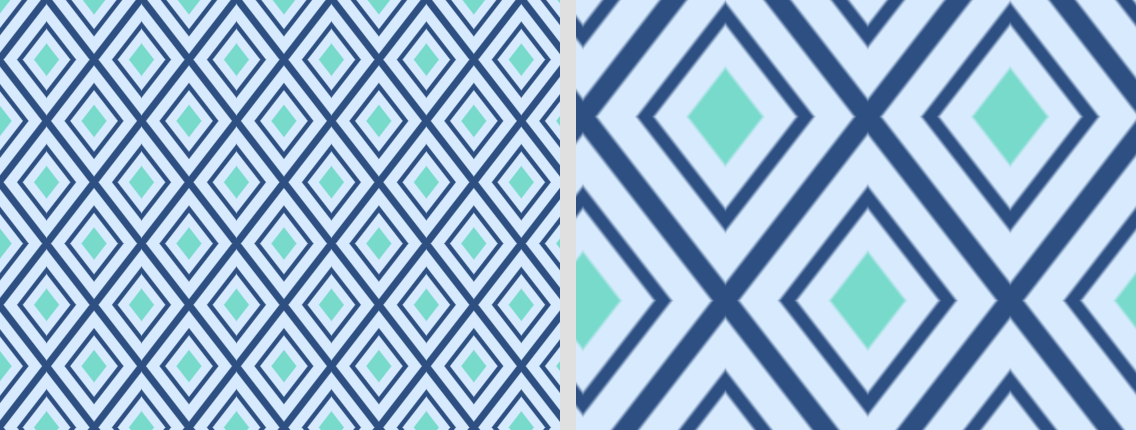
Left: the whole. Right: its middle third, enlarged.
This pattern is drawn by a Shadertoy shader. Its source:

```glsl
#define PERIOD vec2(0.2208, 0.2851)  // lattice period, in canvas heights
#define CENTER vec2(0.1083, 0.8613)  // centre of one diamond
#define GEM_RADIUS 0.265             // radii are fractions of a diamond cell
#define RING_INNER 0.502
#define RING_OUTER 0.622
#define LATTICE_INNER 0.906
#define EDGE_SOFTNESS 0.004          // in canvas heights
#define PALE_BLUE vec3(0.847, 0.918, 0.992)
#define NAVY vec3(0.175, 0.310, 0.510)
#define MINT vec3(0.465, 0.853, 0.795)

// 0 at the centre of the nearest diamond, 1 on the border of its cell
float diamondRadius(vec2 p) {
    vec2 q = p / PERIOD;
    vec2 diagonal = vec2(q.x + q.y, q.x - q.y);
    vec2 cell = abs(fract(diagonal + 0.5) - 0.5);
    return 2.0 * max(cell.x, cell.y);
}

// Soft step from inside to outside a diamond of the given radius
float outside(float radius, float d, float softness) {
    return smoothstep(-0.5, 0.5, (d - radius) / softness);
}

void mainImage(out vec4 fragColor, in vec2 fragCoord) {
    vec2 p = fragCoord / iResolution.y - CENTER;
    float d = diamondRadius(p);

    // Edge width converted to radius units, never thinner than a pixel
    float slope = 2.0 * length(1.0 / PERIOD);
    float softness = slope * max(EDGE_SOFTNESS, 1.0 / iResolution.y);

    float gem = 1.0 - outside(GEM_RADIUS, d, softness);
    float ring = outside(RING_INNER, d, softness) - outside(RING_OUTER, d, softness);
    float lattice = outside(LATTICE_INNER, d, softness);

    vec3 color = mix(PALE_BLUE, MINT, gem);
    color = mix(color, NAVY, ring + lattice);
    fragColor = vec4(color, 1.0);
}
```
